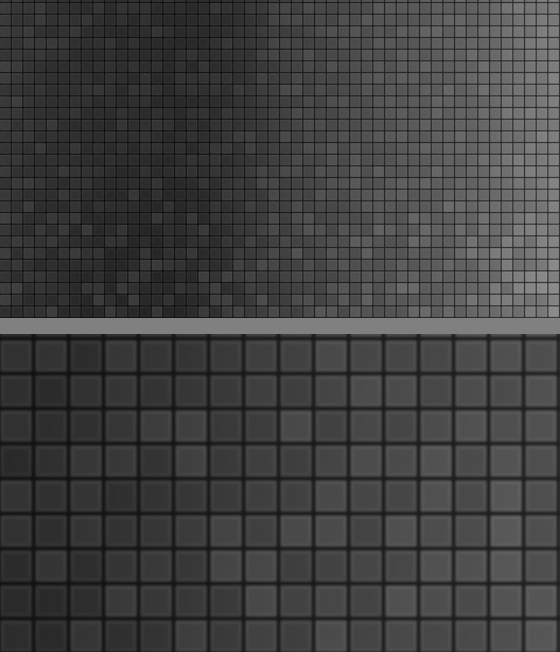
Top, the full canvas; bottom, a detail of the centre.
Give the GLSL for this pattern, as a Shadertoy shader.

```glsl
#define COLUMNS 48.0
#define GRID_SHIFT vec2(0.04, -0.04)
#define TILE_HALF 0.445
#define CORNER 0.07
#define RIM_WIDTH 0.09
#define RIM_LIGHT 0.04
#define GROUT_SHADE 0.40
#define DARK_BAND 0.27
#define BAND_SLANT 0.05
#define VARIATION_TOP 0.045
#define VARIATION_BOTTOM 0.09
#define EDGE_SOFTNESS 0.075

float hash(vec2 p) {
    vec3 q = fract(p.xyx * 0.1031);
    q += dot(q, q.yzx + 33.33);
    return fract((q.x + q.y) * q.z);
}

float roundedSquare(vec2 p, float halfSize, float radius) {
    vec2 d = abs(p) - halfSize + radius;
    return length(max(d, 0.0)) + min(max(d.x, d.y), 0.0) - radius;
}

// Grey wash: darkest left of centre, brightest at the right edge
float wash(vec2 uv) {
    float t = uv.x - DARK_BAND - BAND_SLANT * uv.y;
    float rise = 0.41 * t * smoothstep(0.0, 0.2, t);
    float leftLift = 0.5 * min(t, 0.0) * min(t, 0.0);
    return 0.175 + leftLift + rise + 0.03 * smoothstep(0.82, 1.0, uv.x);
}

void mainImage(out vec4 fragColor, in vec2 fragCoord) {
    vec2 uv = fragCoord / iResolution.xy;
    vec2 grid = fragCoord / iResolution.x * COLUMNS + GRID_SHIFT;
    vec2 id = floor(grid);
    vec2 p = fract(grid) - 0.5;
    float soft = max(EDGE_SOFTNESS, 0.6 * COLUMNS / iResolution.x);

    // Tile tone: variation is stronger toward the bottom
    float spread = mix(VARIATION_BOTTOM, VARIATION_TOP, smoothstep(0.0, 0.6, uv.y));
    float chance = hash(id + 17.0);
    float tone = wash(uv) + spread * (chance * chance - 0.36);

    // Raised rim, a little brighter along the top
    float d = roundedSquare(p, TILE_HALF, CORNER);
    float rim = smoothstep(-RIM_WIDTH - soft, -RIM_WIDTH + soft, d);
    float face = tone + RIM_LIGHT * rim * (1.0 + 0.6 * p.y);

    // Translucent dark grout
    float tile = 1.0 - smoothstep(-soft, soft, d);
    float grey = mix(wash(uv) * GROUT_SHADE, face, tile);
    fragColor = vec4(vec3(clamp(grey, 0.0, 1.0)), 1.0);
}
```
